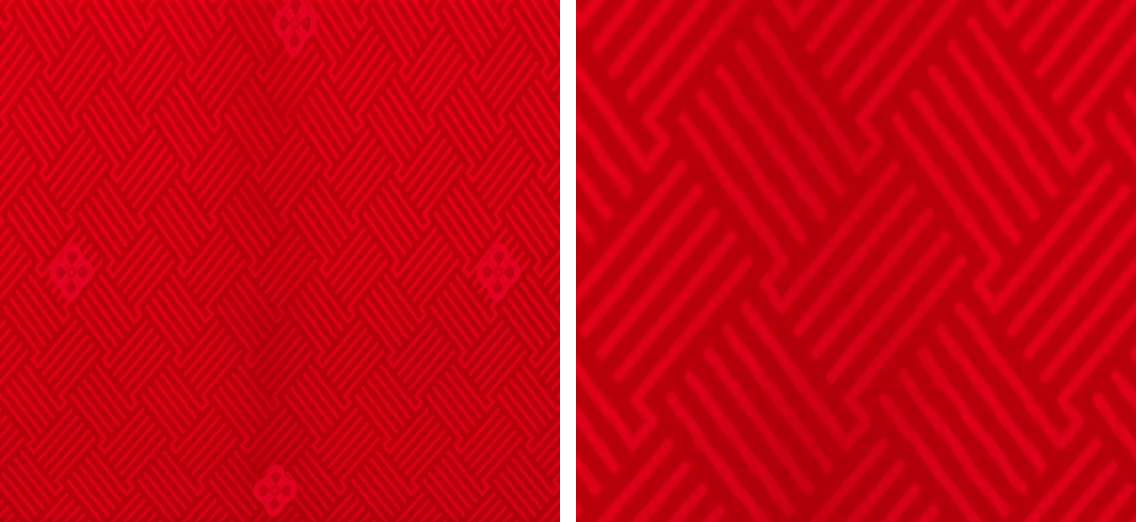
Left: the whole. Right: its middle third, enlarged.
This pattern is drawn by a Shadertoy shader. Its source:

```glsl
// Red woven brocade: a diagonal key-fret of striped blocks with scattered four-petal blossoms.
#define REPEATS_ACROSS 7.87
#define FLOWER_STEP vec2(3.0, 2.5)
#define BLOCK_PHASE vec2(0.0, 0.54)
#define LINE_PITCH 0.16667
#define LINE_HALF_WIDTH 0.034
#define FLOWER_SIZE vec2(0.31, 0.315)
#define TWILL_COUNT 150.0
#define DEEP_RED vec3(0.665, 0.0, 0.033)
#define GROUND_RED vec3(0.765, 0.0, 0.042)
#define THREAD_RED vec3(0.88, 0.006, 0.1)
#define FLOWER_RED vec3(0.9, 0.01, 0.15)

vec2 hashGradient(vec2 p) {
    p = vec2(dot(p, vec2(127.1, 311.7)), dot(p, vec2(269.5, 183.3)));
    return 2.0 * fract(sin(p) * 43758.5) - 1.0;
}

float gradientNoise(vec2 p) {
    vec2 i = floor(p), f = fract(p);
    vec2 u = f * f * f * (f * (f * 6.0 - 15.0) + 10.0);
    vec2 e = vec2(1.0, 0.0);
    float a = dot(hashGradient(i), f);
    float b = dot(hashGradient(i + e.xy), f - e.xy);
    float c = dot(hashGradient(i + e.yx), f - e.yx);
    float d = dot(hashGradient(i + e.xx), f - e.xx);
    return mix(mix(a, b, u.x), mix(c, d, u.x), u.y);
}

// Canvas to cloth: rows tighten toward the bottom and lean slightly
vec2 clothCoord(vec2 uv) {
    float row = uv.y * (2.57 - 0.331 * uv.y) - 0.153;
    float column = uv.x - 0.491 - 0.018 * row;
    return vec2(column * REPEATS_ACROSS, row * FLOWER_STEP.y);
}

// Distance to five long stripes; the outer two turn at one end to form a stair
float blockDistance(vec2 p) {
    float slot = clamp(floor(p.y / LINE_PITCH + 0.5), -2.0, 2.0);
    float stripe = length(vec2(p.x - clamp(p.x, -0.5, 0.5), p.y - slot * LINE_PITCH));
    float side = abs(p.y);
    float turn = length(vec2(p.x + 0.5, side - clamp(side, 2.0 * LINE_PITCH, 0.5)));
    return min(stripe, turn);
}

// Checkerboard of blocks, turned in every other cell
float fretDistance(vec2 cloth) {
    vec2 q = cloth - BLOCK_PHASE;
    vec2 p = vec2(q.x + q.y, q.y - q.x) + 0.5;
    vec2 cell = floor(p);
    float d = 1.0;
    for (int j = -1; j <= 1; j++) {
        for (int i = -1; i <= 1; i++) {
            vec2 id = cell + vec2(i, j);
            vec2 local = p - id - 0.5;
            bool turned = mod(id.x + id.y, 2.0) > 0.5;
            d = min(d, blockDistance(turned ? local.yx : local));
        }
    }
    return d;
}

// Nearest blossom centre on a staggered lattice
vec2 flowerCoord(vec2 cloth) {
    vec2 a = mod(cloth + FLOWER_STEP, 2.0 * FLOWER_STEP) - FLOWER_STEP;
    vec2 b = mod(cloth, 2.0 * FLOWER_STEP) - FLOWER_STEP;
    return (dot(a, a) < dot(b, b) ? a : b) / FLOWER_SIZE;
}

// x: petal silhouette, y: dark teardrops and centre ring
vec2 flowerMask(vec2 f, float soft) {
    float r = length(f);
    float lobes = cos(4.0 * atan(f.y, f.x + 1e-5));
    float body = 1.0 - smoothstep(-soft, soft, r - 0.87 - 0.13 * lobes);
    vec2 axis = abs(f.x) > abs(f.y) ? abs(f) : abs(f.yx);
    float taper = mix(0.08, 0.25, smoothstep(0.22, 0.6, axis.x));
    float drop = length(vec2((axis.x - 0.47) / 0.24, axis.y / taper)) - 1.0;
    float core = 1.0 - smoothstep(-3.0 * soft, 3.0 * soft, drop);
    float ring = 1.0 - smoothstep(0.03, 0.03 + soft, abs(r - 0.15));
    return vec2(body, max(core, 0.6 * ring));
}

void mainImage(out vec4 fragColor, in vec2 fragCoord) {
    vec2 uv = fragCoord / iResolution.xy;
    vec2 cloth = clothCoord(uv);
    float pixel = 1.2 * REPEATS_ACROSS / iResolution.x;

    // Broad light, mottling and a worn central fold
    float mottle = gradientNoise(uv * 5.0 + 3.7);
    float grain = gradientNoise(uv * vec2(190.0, 177.0));
    float fold = exp(-pow((uv.x - 0.48) / 0.075, 2.0));
    float light = 0.36 + 0.52 * uv.y + 0.25 * mottle - 0.22 * fold - 0.14 * uv.x;
    light += 0.35 * smoothstep(0.985, 1.0, uv.y) - 0.6 * smoothstep(0.012, 0.0, uv.y);
    vec3 color = mix(DEEP_RED, GROUND_RED, clamp(light, 0.0, 1.2));

    // Fret threads: crisp and stippled low down, softer toward the top
    float wobble = 0.01 * gradientNoise(cloth * 9.0);
    float soft = max(pixel, mix(0.016, 0.032, uv.y));
    float d = fretDistance(cloth + wobble);
    float thread = 1.0 - smoothstep(LINE_HALF_WIDTH - soft, LINE_HALF_WIDTH + soft, d);
    float glow = 0.25 * exp(-d * d * 300.0);
    float twill = 0.5 + 0.5 * sin(6.2832 * TWILL_COUNT * (uv.x + 0.35 * uv.y));
    float wear = 1.0 - fold * (0.22 + 0.6 * gradientNoise(cloth * 2.3));
    thread *= 1.0 - 0.25 * twill * (1.0 - smoothstep(0.1, 0.6, uv.y));
    float strength = clamp(max(thread, glow) * wear, 0.0, 1.0);
    color = mix(color, THREAD_RED * (0.95 + 0.09 * light), strength);

    // Blossoms lie over the fret
    vec2 flower = flowerMask(flowerCoord(cloth), max(0.06, 3.0 * pixel));
    vec3 petal = mix(FLOWER_RED, DEEP_RED, 0.65 * flower.y);
    color = mix(color, petal, flower.x * 0.85);

    color *= 1.0 + 0.05 * grain;
    fragColor = vec4(clamp(color, 0.0, 1.0), 1.0);
}
```
